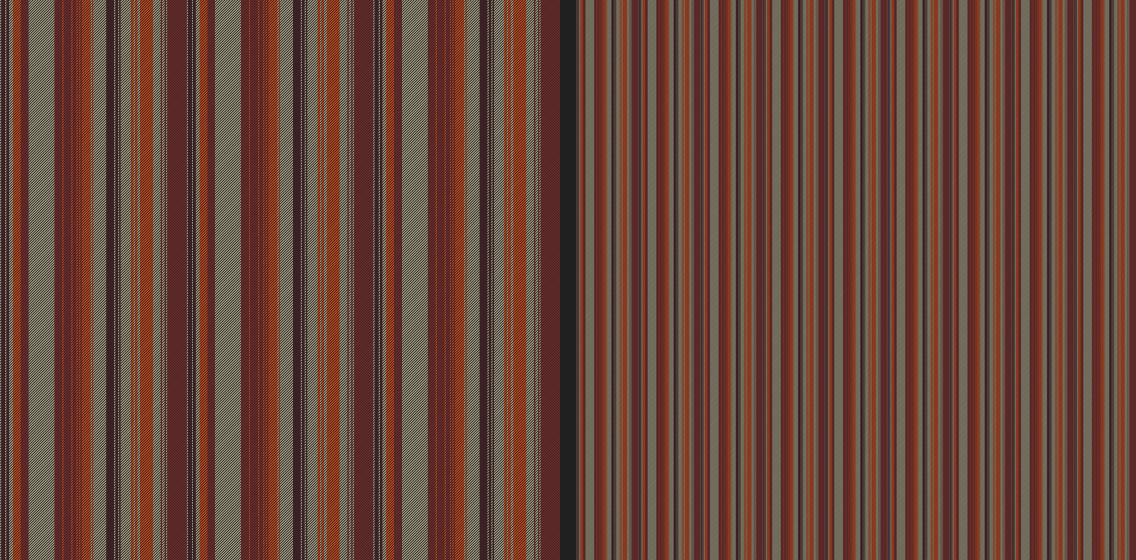
Left: one tile. Right: repeated 3 by 3.
A WebGL 1 fragment shader for this pattern:

```glsl
precision highp float;
// Striped twill cloth: one sett of 144 coloured warp threads, three setts across.
// A dark weft crosses every warp thread along fine rising diagonals, so single
// threads break into slanted dashes. Each pixel averages a small sample grid.

uniform vec2 u_resolution;

// 1 for thread numbers first .. first + count - 1, else 0
float band(float thread, float first, float count) {
  return step(first - 0.5, thread) * step(thread, first + count - 0.5);
}

vec3 warpColor(float t) {
  vec3 maroon = vec3(0.44, 0.17, 0.16);
  vec3 orange = vec3(0.77, 0.29, 0.10);
  vec3 sage = vec3(0.60, 0.64, 0.52);
  vec3 dark = vec3(0.22, 0.12, 0.14);

  // Wide sage grounds
  float isSage = band(t, 0.0, 10.0) + band(t, 22.0, 20.0)
               + band(t, 70.0, 59.0);

  // Dark stripe and the dark threads that fade into sage
  float isDark = band(t, 1.0, 3.0) + band(t, 5.0, 2.0)
               + band(t, 82.0, 6.0) + band(t, 89.0, 2.0) + band(t, 92.0, 1.0);

  // Orange stripes, with single threads crowding towards the second one
  float isOrange = band(t, 10.0, 6.0) + band(t, 48.0, 1.0) + band(t, 55.0, 1.0)
                 + band(t, 59.0, 1.0) + band(t, 61.0, 1.0) + band(t, 63.0, 7.0)
                 + band(t, 71.0, 1.0) + band(t, 101.0, 2.0)
                 + band(t, 104.0, 2.0) + band(t, 108.0, 10.0);

  // Maroon threads leading into the last maroon stripe
  float isMaroon = band(t, 124.0, 1.0) + band(t, 127.0, 1.0);

  vec3 color = mix(maroon, sage, isSage);
  color = mix(color, dark, isDark);
  color = mix(color, orange, isOrange);
  return mix(color, maroon, isMaroon);
}

vec3 cloth(vec2 p) {
  float thread = floor(fract(p.x * 3.0) * 144.0);
  // Two threads per diagonal: 216 whole diagonals each way
  float diagonal = fract((p.x - p.y) * 216.0);
  float warpOnTop = step(diagonal, 0.56);
  vec3 weft = vec3(0.235, 0.14, 0.15);
  return mix(weft, warpColor(thread), warpOnTop);
}

void main() {
  vec3 sum = vec3(0.0);
  for (int i = 0; i < 5; i++) {
    for (int j = 0; j < 5; j++) {
      // A grid slightly smaller than the pixel keeps the weave crisp
      vec2 offset = (vec2(float(i), float(j)) - 2.0) * 0.15;
      sum += cloth((gl_FragCoord.xy + offset) / u_resolution);
    }
  }
  gl_FragColor = vec4(sum / 25.0, 1.0);
}
```
